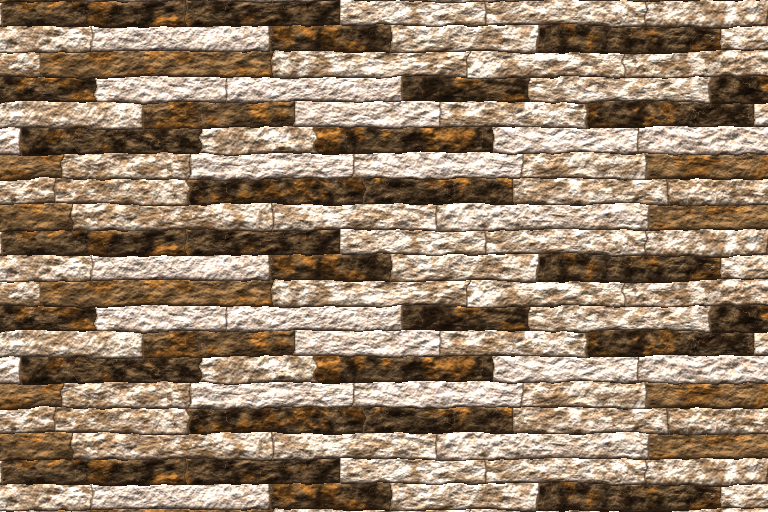
This texture is drawn by a Shadertoy shader. Its source:

```glsl
// Split-face stone cladding: thin courses of cream, brown and dark rust stones.
// Nine courses form a tile that repeats down the wall; each course is divided
// into jittered stones, coloured by layered noise and lit from above.

const float ASPECT = 1.5;          // wall width over height
const float ROW_HEIGHT = 0.0497;   // course height, in wall heights
const float TOP_OFFSET = 0.002;    // first course starts just below the top
const int   TILE_ROWS = 9;         // courses before the pattern repeats
const float JOINT_JITTER = 0.13;   // joint shift, in stone widths
const float EDGE_WOBBLE = 0.24;    // raggedness of the courses, in rows
const float JOINT_WIDTH = 0.0022;
const float RELIEF = 3.2;          // strength of the chiselled light

// Left end of the first dark stone in each course, in wall widths.
const float ROW_START[TILE_ROWS] = float[](0.02, 0.325, 0.078, 0.505, 0.189, 0.436, 0.864, 0.25, 0.831);
// Index of the second dark stone: 0 gives a four-stone course, 5 gives none.
const float SECOND_DARK[TILE_ROWS] = float[](1.0, 2.0, 0.0, 2.0, 3.0, 3.0, 5.0, 1.0, 0.0);

const vec3 CREAM = vec3(0.98, 0.90, 0.82);
const vec3 TAN = vec3(0.59, 0.47, 0.35);
const vec3 PALE = vec3(0.92, 0.84, 0.79);
const vec3 EARTH = vec3(0.45, 0.34, 0.22);
const vec3 UMBER = vec3(0.40, 0.31, 0.21);
const vec3 BLACK_BROWN = vec3(0.12, 0.08, 0.045);
const vec3 RUST = vec3(0.56, 0.36, 0.15);
const vec3 SHADOW = vec3(0.13, 0.085, 0.05);

float hash(vec2 p) {
    return fract(sin(dot(p, vec2(127.1, 311.7))) * 43758.5453);
}

float noise(vec2 p) {
    vec2 i = floor(p), f = fract(p);
    f = f * f * (3.0 - 2.0 * f);
    return mix(mix(hash(i), hash(i + vec2(1, 0)), f.x),
               mix(hash(i + vec2(0, 1)), hash(i + vec2(1, 1)), f.x), f.y);
}

float fbm(vec2 p) {
    float sum = 0.0, amplitude = 0.5;
    for (int i = 0; i < 4; i++) {
        sum += amplitude * noise(p);
        p = mat2(1.6, 1.2, -1.2, 1.6) * p + 17.3;
        amplitude *= 0.55;
    }
    return sum / 1.01;
}

// Chiselled height of the stone faces, slightly stretched along the course.
float faceHeight(vec2 p) {
    return fbm(p * vec2(42.0, 70.0));
}

// Position of joint k in a course, in stone widths.
float jointAt(float k, float count, float row) {
    return k + JOINT_JITTER * (2.0 * hash(vec2(mod(k, count), row + 31.0)) - 1.0);
}

vec3 lightStone(vec2 p, float tone, float seed) {
    vec3 color = mix(TAN, CREAM, clamp(tone + 0.35 * (seed - 0.4), 0.0, 1.0));
    color = mix(color, PALE, 0.6 * smoothstep(0.72, 0.8, seed));
    float stain = smoothstep(0.56, 0.74, fbm(p * 62.0 + 40.0));
    return mix(color, EARTH, 0.75 * stain * (1.0 - 0.6 * seed));
}

vec3 darkStone(vec2 p, float tone, float seed) {
    vec3 color = mix(BLACK_BROWN, UMBER, tone);
    color = mix(color, EARTH * (0.85 + 0.4 * tone), smoothstep(0.68, 0.78, seed));
    float rust = smoothstep(0.53, 0.68, fbm(p * 20.0 + 9.0));
    color = mix(color, RUST * (0.5 + 0.7 * tone), 0.75 * rust);
    float vein = 1.0 - smoothstep(0.0, 0.025, abs(fbm(p * 26.0 + 70.0) - 0.5));
    return mix(color, TAN, 0.45 * vein * noise(p * 30.0));
}

void mainImage(out vec4 fragColor, in vec2 fragCoord) {
    vec2 uv = fragCoord / iResolution.xy;
    float pixel = 1.0 / iResolution.y;

    // Courses, counted downwards, with ragged boundaries.
    float v = (1.0 - uv.y - TOP_OFFSET) / ROW_HEIGHT;
    float edgeId = mod(floor(v + 0.5), float(TILE_ROWS));
    float wobble = 0.6 * noise(vec2(uv.x * 16.0, edgeId * 7.0))
                 + 0.4 * noise(vec2(uv.x * 75.0, edgeId * 7.0 + 3.0)) - 0.5;
    v += EDGE_WOBBLE * wobble * abs(2.0 * fract(v) - 1.0);
    float row = mod(floor(v), float(TILE_ROWS));
    float across = fract(v);
    vec2 p = vec2(uv.x * ASPECT, (row + across) * ROW_HEIGHT);

    // Stones along the course.
    int id = int(row);
    float second = SECOND_DARK[id];
    float count = second < 0.5 ? 4.0 : 5.0;
    float s = fract(uv.x - ROW_START[id]) * count + 0.03 * (noise(p * 60.0) - 0.5);
    float cell = floor(s);
    if (s < jointAt(cell, count, row)) cell -= 1.0;
    else if (s > jointAt(cell + 1.0, count, row)) cell += 1.0;
    float stone = mod(cell, count);
    float left = s - jointAt(cell, count, row);
    float right = jointAt(cell + 1.0, count, row) - s;
    float sideDist = min(left, right) * ASPECT / count;
    float seed = hash(vec2(stone + 3.0, row * 5.0 + 11.0));
    bool isDark = stone < 0.5 || abs(stone - second) < 0.5;

    // Mineral colour.
    vec2 grain = p + vec2(stone * 3.7, 0.0);
    float tone = smoothstep(0.24, 0.74, fbm(grain * vec2(48.0, 64.0) + 5.0));
    vec3 color = isDark ? darkStone(grain, tone, seed) : lightStone(grain, tone, seed);

    // Rough relief: ledges facing upwards catch the light.
    float slope = faceHeight(grain + vec2(0.001, 0.003)) - faceHeight(grain);
    color *= clamp(1.0 + RELIEF * slope, 0.45, 1.5);
    color *= mix(1.12, 0.88, across);
    color += 0.10 * (1.0 - smoothstep(0.0, 0.008, across * ROW_HEIGHT)) * noise(p * 70.0);

    // Overhang shadow below each stone and thin joints between neighbours.
    float depth = 0.003 + 0.007 * noise(vec2(p.x * 24.0, row * 9.0 + 2.0));
    float under = 1.0 - smoothstep(0.0, depth + pixel, (1.0 - across) * ROW_HEIGHT);
    color = mix(color, SHADOW, 0.85 * under);
    float joint = 1.0 - smoothstep(JOINT_WIDTH - pixel, JOINT_WIDTH + pixel, sideDist);
    color = mix(color, mix(SHADOW, TAN, left < right ? 0.7 : 0.2), 0.7 * joint);

    fragColor = vec4(clamp(color, 0.0, 1.0), 1.0);
}
```
